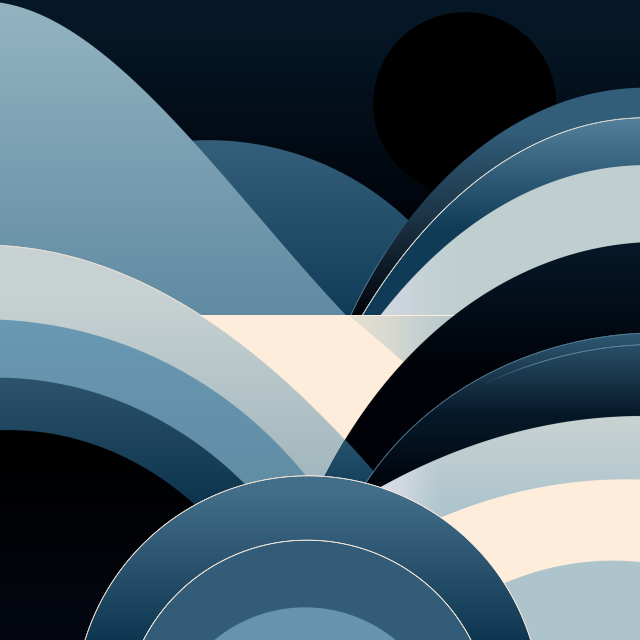
Reproduce this background procedurally as a Shadertoy shader.

```glsl
#define INK vec3(0.0, 0.006, 0.03)
#define NAVY vec3(0.02, 0.09, 0.15)
#define DEEP vec3(0.06, 0.23, 0.34)
#define STEEL vec3(0.20, 0.37, 0.48)
#define AZURE vec3(0.32, 0.49, 0.60)
#define SKY vec3(0.40, 0.58, 0.68)
#define HAZE vec3(0.68, 0.77, 0.80)
#define MIST vec3(0.78, 0.82, 0.82)
#define CREAM vec3(1.0, 0.93, 0.86)
#define HORIZON 0.507
#define LINE_WIDTH 0.0014

float pixel;

float cover(float d) {
    return smoothstep(-0.7 * pixel, 0.7 * pixel, d);
}

// Conic arch: positive inside; bend 0 is a parabola, 1 a circle
float arch(vec2 p, vec2 apex, float span, float bend) {
    vec2 q = vec2(p.x - apex.x, apex.y - p.y);
    float f = span * q.y - bend * q.y * q.y - q.x * q.x;
    vec2 slope = vec2(2.0 * q.x, span - 2.0 * bend * q.y);
    return f / max(length(slope), 0.02);
}

// Vertical gradient between two heights
vec3 fade(vec3 low, vec3 high, float y0, float y1, float y) {
    return mix(low, high, clamp((y - y0) / (y1 - y0), 0.0, 1.0));
}

void fill(inout vec3 col, float d, vec3 paint) {
    col = mix(col, paint, cover(d));
}

void rim(inout vec3 col, float d, vec3 paint, float strength) {
    float soft = max(pixel, LINE_WIDTH);
    col = mix(col, paint, strength * (1.0 - smoothstep(0.2 * soft, soft, abs(d))));
}

// Night sky, moon, hills and the nested arches behind the horizon
vec3 upperScene(vec2 p) {
    vec3 col = fade(INK, NAVY, 0.64, 0.96, p.y);
    fill(col, 0.143 - length(p - vec2(0.726, 0.838)), vec3(0.0));

    float hill = arch(p, vec2(0.3255, 0.781), 0.906, 1.0);
    fill(col, hill, fade(DEEP, STEEL, 0.50, 0.77, p.y));

    float x = p.x;
    float slope = -0.146 - 5.06 * x + 6.264 * x * x;
    float ridge = 0.996 + x * (-0.146 + x * (-2.53 + 2.088 * x));
    float mountain = (ridge - p.y) / sqrt(1.0 + slope * slope);
    mountain = min(mountain, 0.6 - x);
    fill(col, mountain, fade(SKY * 0.93, mix(SKY, HAZE, 0.65), 0.50, 1.0, p.y));

    float outer = arch(p, vec2(1.009, 0.863), 0.759, 0.454);
    fill(col, outer, fade(INK, STEEL, 0.50, 0.80, p.y));
    rim(col, outer, SKY, 0.6 * smoothstep(0.68, 0.56, p.y));

    float middle = arch(p, vec2(1.009, 0.816), 0.742, 0.345);
    fill(col, middle, fade(DEEP, AZURE, 0.64, 0.81, p.y));
    rim(col, middle, mix(HAZE, CREAM, 0.6), 0.9);

    float inner = arch(p, vec2(1.009, 0.742), 0.824, 0.39);
    vec3 pale = mix(vec3(0.81, 0.84, 0.88), vec3(0.75, 0.81, 0.81), smoothstep(0.59, 0.72, p.x));
    fill(col, inner, pale);
    return col;
}

// Bright water with a translucent pale bank
vec3 waterScene(vec2 p) {
    float bank = (p.y - 0.505 + 0.857 * (p.x - 0.548)) / 1.317;
    vec3 veil = mix(vec3(0.89, 0.87, 0.82), HAZE, smoothstep(0.54, 0.76, p.x));
    vec3 col = CREAM;
    fill(col, bank, veil);
    return col;
}

void mainImage(out vec4 fragColor, in vec2 fragCoord) {
    vec2 p = fragCoord / iResolution.y;
    pixel = 1.0 / iResolution.y;

    vec3 col = mix(waterScene(p), upperScene(p), cover(p.y - HORIZON));
    rim(col, p.y - HORIZON, CREAM, step(0.3, p.x));

    // Left bank and right bank, crossing in a tinted overlap
    float leftBank = arch(p, vec2(-0.026, 0.617), 1.052, 0.0);
    float rightBank = arch(p, vec2(1.029, 0.622), 0.954, 0.574);
    fill(col, leftBank, fade(HAZE * 0.93, MIST, 0.25, 0.54, p.y));
    rim(col, leftBank, CREAM, 0.7);
    fill(col, rightBank, fade(INK, NAVY, 0.42, 0.61, p.y));
    fill(col, min(leftBank, rightBank), fade(DEEP, STEEL, 0.22, 0.36, p.y));

    // Nested arches on the right
    float blue = arch(p, vec2(1.029, 0.480), 1.186, 1.253);
    float crease = arch(p, vec2(1.029, 0.462), 1.24, 0.7);
    vec3 blueTone = fade(NAVY, STEEL * 0.94, 0.35, 0.48, p.y);
    fill(col, blue, mix(INK, blueTone, smoothstep(0.22, 0.35, p.y)));
    rim(col, blue, SKY, 0.65);
    rim(col, crease, SKY, 0.7 * smoothstep(0.74, 0.86, p.x));

    float shell = arch(p, vec2(1.003, 0.350), 1.536, 0.3);
    vec3 shellTone = fade(HAZE, MIST, 0.21, 0.34, p.y);
    fill(col, shell, mix(vec3(0.84, 0.86, 0.90), shellTone, smoothstep(0.60, 0.70, p.x)));
    fill(col, arch(p, vec2(0.977, 0.251), 1.42, 0.5), CREAM);
    fill(col, arch(p, vec2(0.957, 0.124), 0.828, 0.5), HAZE);

    // Nested arches on the left
    float lake = arch(p, vec2(-0.026, 0.501), 1.266, 0.93);
    fill(col, lake, fade(SKY * 0.95, SKY * 1.03, 0.26, 0.50, p.y));
    float shade = arch(p, vec2(-0.0065, 0.410), 1.043, 0.8);
    fill(col, shade, fade(DEEP * 0.9, STEEL * 0.88, 0.22, 0.41, p.y));
    float cave = arch(p, vec2(0.013, 0.328), 0.81, 0.7);
    fill(col, cave, fade(vec3(0.01, 0.025, 0.06), vec3(0.0, 0.0, 0.005), 0.02, 0.27, p.y));

    // Front dome
    float dome = arch(p, vec2(0.481, 0.2565), 0.729, 1.0);
    fill(col, dome, fade(DEEP * 0.92, mix(STEEL, AZURE, 0.5), 0.0, 0.23, p.y));
    rim(col, dome, CREAM, 0.85);
    float ring = arch(p, vec2(0.480, 0.156), 0.5755, 1.0);
    fill(col, ring, STEEL * 0.98);
    rim(col, ring, CREAM, 0.9);
    fill(col, arch(p, vec2(0.4766, 0.051), 0.444, 1.0), SKY);

    fragColor = vec4(col, 1.0);
}
```
